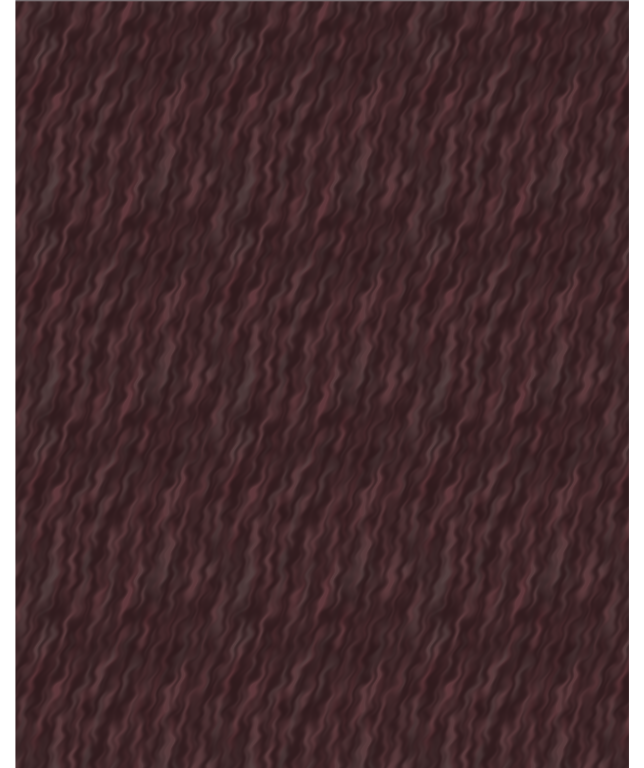
This texture is drawn by a WebGL 2 fragment shader. Its source:

```glsl
#version 300 es
precision highp float;
// Dark plum bark-like weave: a square tile of short leaning ridges, repeated
// about three times across and four down, between plain white side margins.
// Ridges come from wrapped cellular noise: one soft, side-lit stroke per cell.

uniform vec2 u_resolution;
out vec4 fragColor;

const float TILE = 0.2555;                 // tile side, in canvas heights
const vec2 TILE_ORIGIN = vec2(0.020, 0.2416);
const vec2 MARGINS = vec2(0.0240, 0.9765); // panel edges, in canvas widths
const float TOP_LINE = 0.0018;             // thin grey rule along the top
const vec2 COARSE_GRID = vec2(18.0, 6.0);  // ridges per tile
const vec2 FINE_GRID = vec2(27.0, 12.0);
const float BANDS = 3.0;                   // rows of differing lean per tile
const vec3 BAND_LEAN = vec3(0.17, 0.38, 0.33);
const float LEAN_SPREAD = 0.22;
const float RIDGE_WIDTH = 0.32;
const float SIDE_LIGHT = 0.38;
const vec2 SPOT = vec2(0.650, 0.836);      // dark knot within the tile
const float TAU = 6.2831853;

const vec3 SHADOW = vec3(0.193, 0.108, 0.118);
const vec3 RIDGE = vec3(0.332, 0.218, 0.228);
const vec3 RED_TINT = vec3(0.022, -0.013, -0.007);
const vec3 RULE_GREY = vec3(0.48, 0.44, 0.45);
const vec3 MARGIN_WHITE = vec3(1.0);

vec3 hash3(vec2 cell, float seed) {
    vec3 q = fract(vec3(cell.xyx + seed) * vec3(0.1031, 0.1030, 0.0973));
    q += dot(q, q.yxz + 33.33);
    return fract((q.xxy + q.yzz) * q.zyx);
}

float leanOfRow(float row, float rows) {
    float band = floor(row * BANDS / rows);
    return band < 0.5 ? BAND_LEAN.x : (band < 1.5 ? BAND_LEAN.y : BAND_LEAN.z);
}

// Sums the strokes around a point: x is lit height, y is a warm or cool tint.
vec2 ridges(vec2 tilePos, vec2 grid, float seed) {
    vec2 q = tilePos * grid;
    vec2 base = floor(q);
    vec2 total = vec2(0.0);
    for (int j = -1; j <= 1; j++) {
        for (int i = -2; i <= 2; i++) {
            vec2 cell = base + vec2(i, j);
            vec2 id = mod(cell, grid);
            vec3 place = hash3(id, seed);
            vec3 look = hash3(id, seed + 57.0);
            vec2 d = q - cell - place.xy;
            float lean = leanOfRow(id.y, grid.y) + (place.z - 0.5) * LEAN_SPREAD;
            float across = (d.x - lean * d.y * grid.x / grid.y) / RIDGE_WIDTH;
            float ends = 1.0 - smoothstep(0.25, 0.95, abs(d.y));
            float body = exp(-across * across) * ends * mix(0.3, 1.0, look.x);
            total += body * vec2(1.0 - SIDE_LIGHT * across, look.y * 2.0 - 1.0);
        }
    }
    return total;
}

// Wavering offsets that close on themselves at the tile edges.
vec2 waver(vec2 t) {
    float x = sin(TAU * (6.0 * t.y + 2.0 * t.x)) * 0.006
            + sin(TAU * (13.0 * t.y - 5.0 * t.x) + 1.3) * 0.005;
    float y = sin(TAU * (7.0 * t.x + t.y) + 0.6) * 0.012
            + sin(TAU * (11.0 * t.x - 3.0 * t.y)) * 0.008;
    return vec2(x, y);
}

vec3 barkTile(vec2 t) {
    vec2 bent = t + waver(t);
    vec2 coarse = ridges(bent, COARSE_GRID, 3.0);
    vec2 fine = ridges(bent, FINE_GRID, 21.0);
    float tone = 0.68 * coarse.x + 0.32 * fine.x;

    // Broad patches and faint creases where the bands meet.
    tone += 0.04 * sin(TAU * (2.0 * t.x + t.y)) * sin(TAU * (t.x - 2.0 * t.y) + 0.8);
    float seam = abs(fract(bent.y * BANDS + 0.5) - 0.5) / BANDS;
    tone -= 0.07 * exp(-pow(seam / 0.025, 2.0));

    vec2 fromSpot = fract(t - SPOT + 0.5) - 0.5;
    tone *= 1.0 - 0.75 * exp(-dot(fromSpot, fromSpot) / 0.0022);

    vec3 color = mix(SHADOW, RIDGE, clamp(tone, -0.12, 1.15));
    return color + RED_TINT * clamp(coarse.y + 0.5 * fine.y, -1.0, 1.0);
}

void main() {
    vec2 uv = gl_FragCoord.xy / u_resolution;
    vec2 p = gl_FragCoord.xy / u_resolution.y;
    vec2 pixel = 1.0 / u_resolution;

    vec3 color = barkTile(fract((p - TILE_ORIGIN) / TILE));

    // Grey rule at the top, then the white margins at both sides.
    float rule = smoothstep(-0.5, 0.5, (uv.y - 1.0 + TOP_LINE) / pixel.y);
    color = mix(color, RULE_GREY, rule);
    float inset = min(uv.x - MARGINS.x, MARGINS.y - uv.x);
    color = mix(MARGIN_WHITE, color, smoothstep(-0.5, 0.5, inset / pixel.x));

    fragColor = vec4(color, 1.0);
}
```
